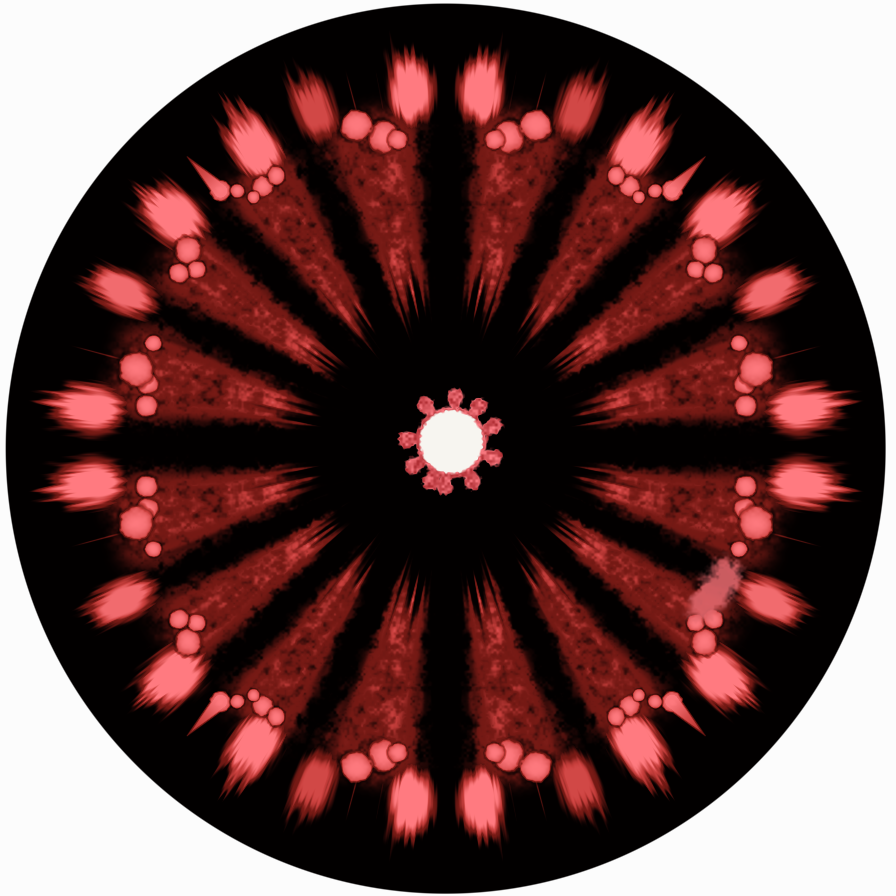
A Shadertoy shader for this pattern:

```glsl
float hash(vec2 p) {
    return fract(sin(dot(p, vec2(127.1, 311.7))) * 43758.5453);
}

float noise(vec2 p) {
    vec2 i = floor(p), f = fract(p);
    f = f * f * (3.0 - 2.0 * f);
    return mix(mix(hash(i), hash(i + vec2(1, 0)), f.x),
               mix(hash(i + vec2(0, 1)), hash(i + vec2(1, 1)), f.x), f.y);
}

float grainNoise(vec2 p) {
    return 0.4 * noise(p * 75.0) + 0.35 * noise(p * 170.0) + 0.25 * noise(p * 330.0);
}

// 1 inside the edge, 0 outside, with a soft border
float inside(float d, float soft) {
    return 1.0 - smoothstep(-soft, soft, d);
}

float segment(vec2 p, vec2 a, vec2 b, out float h) {
    h = clamp(dot(p - a, b - a) / dot(b - a, b - a), 0.0, 1.0);
    return length(p - mix(a, b, h));
}

vec3 emberRamp(float t) {
    vec3 c = mix(vec3(0.008, 0.0, 0.0), vec3(0.46, 0.10, 0.08), smoothstep(0.0, 0.4, t));
    c = mix(c, vec3(0.79, 0.25, 0.24), smoothstep(0.4, 0.7, t));
    return mix(c, vec3(1.0, 0.48, 0.50), smoothstep(0.65, 0.95, t));
}

// Grainy spokes, mirrored about the diagonal of each quadrant
float spokes(vec2 q, float r, float angle, float grain) {
    float fold = min(angle, 90.0 - angle);
    vec2 spoke = fold < 25.0 ? vec2(13.5, 7.8) : vec2(35.0, 6.3);
    float off = abs(fold - spoke.x) / (spoke.y * mix(0.9, 1.2, smoothstep(0.2, 0.38, r)));
    float streak = noise(vec2(angle * 0.9, r * 18.0));
    float body = 1.0 - smoothstep(0.55, 1.3, off + (grain - 0.5) * 0.9);
    body *= smoothstep(0.14, 0.21, r + 0.07 * (streak - 0.5));
    body *= 1.0 - smoothstep(0.34, 0.41, r);
    float tone = 0.1 + 0.62 * grain + 0.16 * (streak - 0.5);
    tone += 0.12 * (1.0 - smoothstep(0.17, 0.27, r));
    float hair = inside(abs(fold - 15.0) * 0.01745 * r - 0.0008, 0.001);
    hair *= smoothstep(0.37, 0.39, r) * (1.0 - smoothstep(0.41, 0.44, r));
    return body * tone + 0.25 * hair;
}

// Feathered flames: angle from vertical, radius, half width, strength
float plumes(vec2 q, float r, float angle) {
    vec4 flames[6] = vec4[6](
        vec4(6.0, 0.393, 0.029, 1.0), vec4(21.5, 0.399, 0.024, 0.72),
        vec4(32.6, 0.391, 0.031, 0.98), vec4(50.0, 0.391, 0.032, 0.98),
        vec4(64.5, 0.395, 0.025, 0.85), vec4(84.0, 0.394, 0.030, 1.0));
    float streak = 0.6 * noise(vec2(angle * 1.3, r * 22.0)) + 0.4 * noise(vec2(angle * 3.2, r * 45.0));
    float sum = 0.0;
    for (int i = 0; i < 6; i++) {
        vec4 f = flames[i];
        float t = radians(f.x);
        vec2 axis = vec2(sin(t), cos(t));
        float along = dot(q, axis) - f.y;
        float across = dot(q, vec2(axis.y, -axis.x)) / f.z;
        along /= along > 0.0 ? 0.052 : 0.036;
        float d = length(vec2(across, along)) + (streak - 0.5) * (0.45 + 0.4 * max(along, 0.0));
        sum = max(sum, f.w * (1.0 - smoothstep(0.4, 1.22, d)));
    }
    return sum;
}

// Rounded cells at the feet of the flames: centre and radius
float addCells(float glow, vec2 q, float grain) {
    vec3 cells[15] = vec3[15](
        vec3(0.070, 0.345, 0.018), vec3(0.100, 0.358, 0.018), vec3(0.054, 0.342, 0.011),
        vec3(0.205, 0.290, 0.012), vec3(0.190, 0.302, 0.010), vec3(0.215, 0.278, 0.007),
        vec3(0.252, 0.285, 0.012), vec3(0.233, 0.285, 0.008), vec3(0.288, 0.218, 0.015),
        vec3(0.279, 0.197, 0.010), vec3(0.298, 0.193, 0.011), vec3(0.334, 0.045, 0.012),
        vec3(0.333, 0.070, 0.012), vec3(0.346, 0.086, 0.019), vec3(0.327, 0.115, 0.009));
    for (int i = 0; i < 15; i++) {
        float d = length(q - cells[i].xy) / cells[i].z + (grain - 0.5) * 0.35;
        glow *= 1.0 - 0.4 * inside(d - 1.15, 0.15);
        glow = mix(glow, 0.92 - 0.22 * d * d, inside(d - 0.95, 0.12));
    }
    float h;
    float spike = segment(q, vec2(0.252, 0.285), vec2(0.289, 0.323), h);
    return max(glow, 0.9 * inside(spike - 0.009 * (1.0 - h), 0.002) * (1.0 - 0.4 * h));
}

// White core ringed by speckled knobs
vec3 addCore(vec3 color, vec2 p) {
    float knobAngles[10] = float[10](85.0, 53.0, 20.0, -21.0, -62.0, -99.0, -117.0, -148.0, 177.0, 125.0);
    float speckle = noise(p * 320.0), h;
    float d = length(p) - 0.040;
    for (int i = 0; i < 10; i++) {
        float t = radians(knobAngles[i]);
        vec2 axis = vec2(cos(t), sin(t));
        d = min(d, segment(p, axis * 0.036, axis * 0.050, h) - mix(0.005, 0.0095, h));
    }
    vec3 knob = mix(vec3(0.68, 0.17, 0.19), vec3(1.0, 0.50, 0.53), speckle);
    color = mix(color, knob, inside(d + (speckle - 0.5) * 0.004, 0.0015));
    return mix(color, vec3(0.97, 0.96, 0.94), inside(length(p) - 0.035 + (speckle - 0.5) * 0.003, 0.0015));
}

void mainImage(out vec4 fragColor, in vec2 fragCoord) {
    float size = min(iResolution.x, iResolution.y);
    vec2 uv = (fragCoord - 0.5 * iResolution.xy) / size + 0.5;
    vec2 p = uv - vec2(0.498, 0.502);
    vec2 q = abs(p);
    float r = length(p), angle = degrees(atan(q.x, q.y + 1e-5));
    float grain = grainNoise(q);

    float glow = max(spokes(q, r, angle, grain), plumes(q, r, angle));
    glow = addCells(glow, q, grain);
    vec3 color = emberRamp(glow);

    // Lone cloud at the lower right
    float h;
    float cloud = segment(p, vec2(0.288, -0.178), vec2(0.312, -0.145), h) + (grain - 0.5) * 0.02;
    color = mix(color, vec3(0.88, 0.40, 0.42), 0.9 * inside(cloud - 0.017, 0.008));
    color = addCore(color, uv - vec2(0.504, 0.507));

    // Black disc on white
    float disc = (length((uv - vec2(0.4974, 0.4993)) / vec2(0.491, 0.4967)) - 1.0) * 0.49;
    fragColor = vec4(mix(vec3(0.99), color, inside(disc, max(0.001, 0.75 / size))), 1.0);
}
```
